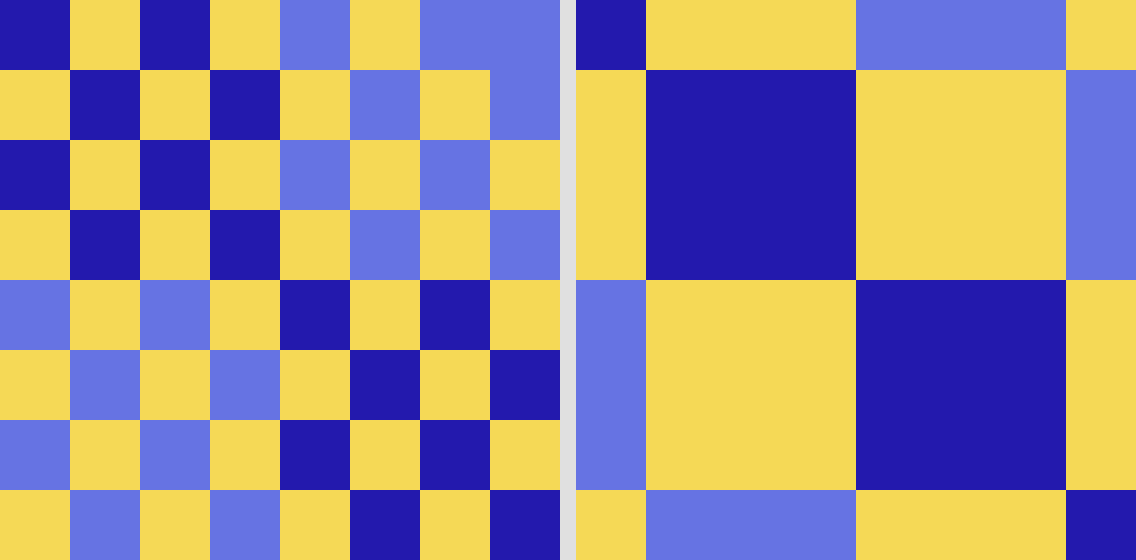
Left: the whole. Right: its middle third, enlarged.
This pattern is drawn by a Shadertoy shader. Its source:

```glsl
// An eight by eight checkerboard of yellow and blue squares. The blue swaps
// between light and dark by quadrant, and one corner square breaks the rule.
// Both checkers are products of box-filtered square waves along x and y.

const float CELLS      = 8.0;             // squares across and down
const float BLOCK      = 4.0;             // squares along a quadrant side
const vec2  ODD_CELL   = vec2(7.0, 7.0);  // square filled blue out of turn
const vec3  YELLOW     = vec3(0.961, 0.851, 0.337);
const vec3  LIGHT_BLUE = vec3(0.400, 0.451, 0.892);
const vec3  DARK_BLUE  = vec3(0.137, 0.098, 0.680);

// Coverage of the even squares of a unit checker, smoothed over one pixel
float checker(vec2 p, float pixel) {
    vec2 edge = abs(mod(p + 0.5, 2.0) - 1.0) - 0.5;
    vec2 wave = clamp(2.0 * edge / pixel, -1.0, 1.0);
    return 0.5 + 0.5 * wave.x * wave.y;
}

// Coverage of the unit square whose lower left corner is at the given cell
float cellMask(vec2 p, vec2 cell, float pixel) {
    vec2 inside = 0.5 - abs(p - cell - 0.5);
    vec2 cover = clamp(inside / pixel + 0.5, 0.0, 1.0);
    return cover.x * cover.y;
}

void mainImage(out vec4 fragColor, in vec2 fragCoord) {
    float side = min(iResolution.x, iResolution.y);
    float pixel = CELLS / side;
    vec2 p = fragCoord * pixel;

    // Quadrants on the rising diagonal are light, the others dark
    vec3 blue = mix(DARK_BLUE, LIGHT_BLUE, checker(p / BLOCK, pixel / BLOCK));

    // Yellow fills the even squares, except the odd one out
    float yellow = checker(p, pixel);
    yellow *= 1.0 - cellMask(p, ODD_CELL, pixel);

    fragColor = vec4(mix(blue, YELLOW, yellow), 1.0);
}
```
